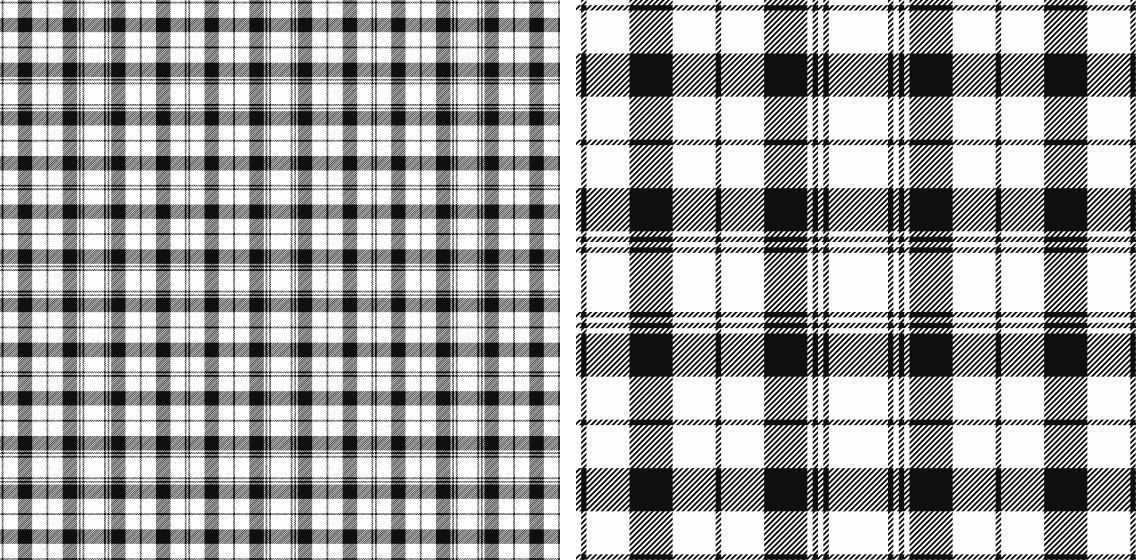
Left, the full canvas; right, a detail of the centre.
Give the GLSL for this pattern, as a WebGL 2 fragment shader.

```glsl
#version 300 es
precision highp float;
// Black and white twill-woven plaid: mirrored wide bands and thin lines, three setts each way.

uniform vec2 u_resolution;
out vec4 fragColor;

const float SETTS = 3.0;            // repeats across and down
const float THREADS = 104.0;        // thread units in one sett
const float MIRROR_AXIS = 0.5043;   // centre of symmetry, as a share of the sett
const float TWILL_PER_THREAD = 1.0; // diagonal ribs per thread unit
const float TWILL_DUTY = 0.5;       // share of a rib where the warp lies on top
const int SAMPLES = 6;              // antialiasing grid per pixel side

const vec3 INK = vec3(0.06);
const vec3 CLOTH = vec3(0.995);

// Stripe centres, in thread units from the mirror axis
const float BANDS[2] = float[2](13.5, 38.5);
const float LINES[4] = float[4](6.0, 8.0, 26.0, 51.0);
const float BAND_HALF = 4.0;
const float LINE_HALF = 0.5;

// 1 where a thread at this position is dyed, 0 where it is plain
float dyedThread(float thread) {
    float fromAxis = abs(fract(thread / THREADS - MIRROR_AXIS + 0.5) - 0.5) * THREADS;
    float edge = THREADS;           // signed distance to the nearest stripe
    for (int i = 0; i < 2; i++) edge = min(edge, abs(fromAxis - BANDS[i]) - BAND_HALF);
    for (int i = 0; i < 4; i++) edge = min(edge, abs(fromAxis - LINES[i]) - LINE_HALF);
    return step(edge, 0.0);
}

// Ink seen at a canvas position: the twill shows warp or weft on top
float weave(vec2 uv) {
    vec2 thread = vec2(uv.x, 1.0 - uv.y) * SETTS * THREADS;
    float warp = dyedThread(thread.x);
    float weft = dyedThread(thread.y);
    float rib = fract((thread.x + thread.y) * TWILL_PER_THREAD);
    return mix(weft, warp, step(rib, TWILL_DUTY));
}

void main() {
    // Average a grid of samples so fine ribs and stripe edges stay smooth
    float ink = 0.0;
    for (int j = 0; j < SAMPLES; j++) {
        for (int i = 0; i < SAMPLES; i++) {
            vec2 offset = (vec2(i, j) + 0.5) / float(SAMPLES) - 0.5;
            ink += weave((gl_FragCoord.xy + offset) / u_resolution);
        }
    }
    ink /= float(SAMPLES * SAMPLES);
    fragColor = vec4(mix(CLOTH, INK, ink), 1.0);
}
```
